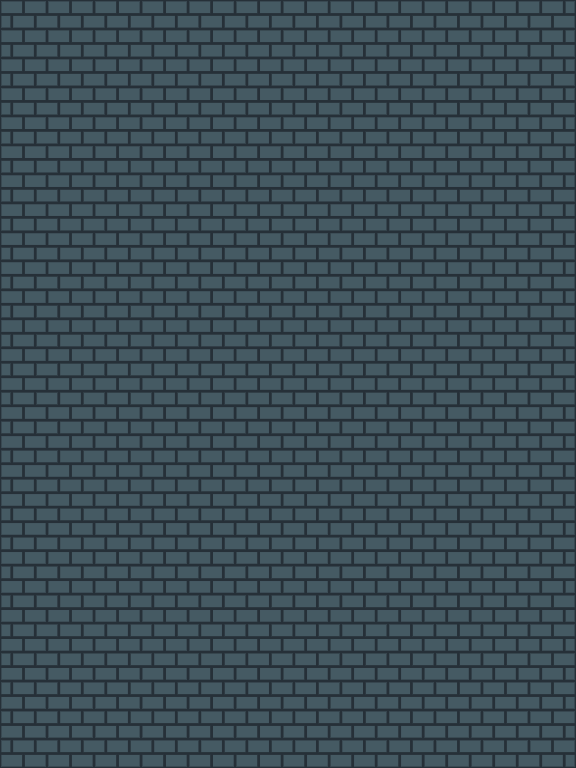
This texture is drawn by a Shadertoy shader. Its source:

```glsl
// Slate-blue brick wall in running bond with thin dark mortar joints.

// Distance to the nearest joint centre line, in canvas widths.
float jointDistance(vec2 uv, float aspect) {
    vec2 bricks = vec2(24.5, 53.0);
    vec2 p = uv * bricks;
    p.x += 0.5 * mod(floor(p.y), 2.0); // shift every other course
    vec2 gap = (0.5 - abs(fract(p) - 0.5)) / bricks * vec2(1.0, aspect);
    float side = min(uv.x, 1.0 - uv.x); // mortar along both side edges
    return min(min(gap.x, gap.y), side);
}

void mainImage(out vec4 fragColor, in vec2 fragCoord) {
    vec2 uv = fragCoord / iResolution.xy;
    float pixel = 1.0 / iResolution.x;
    float d = jointDistance(uv, iResolution.y / iResolution.x);

    // Blend across one pixel at the brick edge
    float brick = clamp((d - 0.00245) / pixel + 0.5, 0.0, 1.0);

    vec3 mortarColor = vec3(0.15, 0.19, 0.22);
    vec3 brickColor = vec3(0.272, 0.352, 0.39);
    fragColor = vec4(mix(mortarColor, brickColor, brick), 1.0);
}
```
